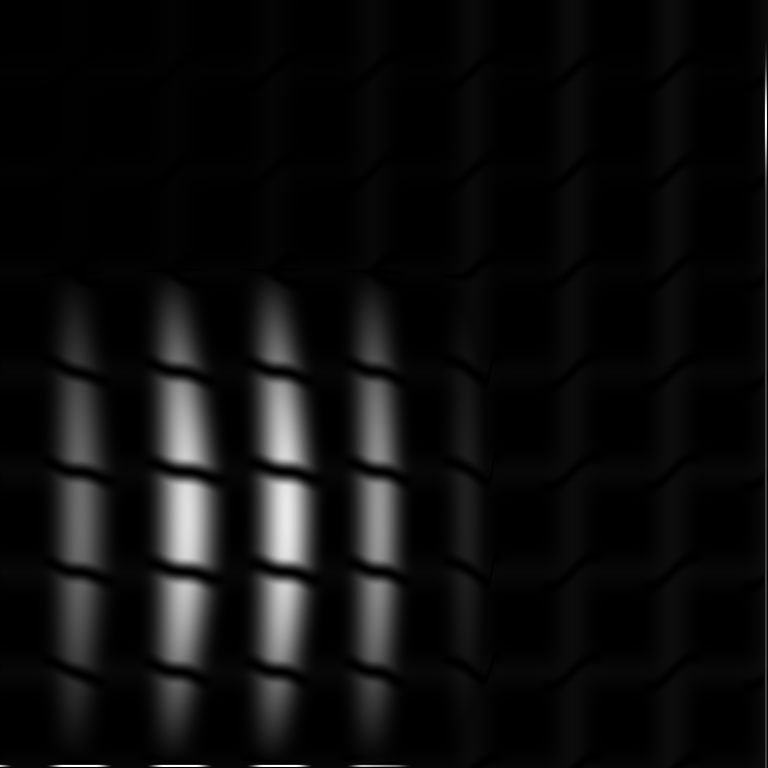
Give the GLSL for this background, as a WebGL 2 fragment shader.

```glsl
#version 300 es
precision highp float;

#define PERIOD 0.1303
#define COLUMN_START 0.0932
#define GAP_START 0.1250
#define GLOW_CENTER vec2(0.320, 0.328)
#define GLOW_RADIUS 0.325
#define GLOW_GAIN 0.95
#define COLUMN_LEAN 0.16
#define GAP_BEND 0.13
#define FAINT_COLUMN 0.046
#define FAINT_BAND 0.026
#define RIM_INSET 0.0029

uniform vec2 u_resolution;
out vec4 fragColor;

const float PI = 3.14159265;

// Product of two half cosine arches, zero outside the square glow
float glowEnvelope(vec2 p) {
    vec2 d = min(abs(p - GLOW_CENTER) / GLOW_RADIUS, 1.0);
    vec2 arch = cos(0.5 * PI * d);
    return arch.x * arch.y;
}

// Raised cosine, one crest per period
float crest(float phase) {
    return 0.5 + 0.5 * cos(2.0 * PI * phase);
}

// Soft vertical bars that widen as the glow rises
float columnProfile(float phase, float glow) {
    return pow(crest(phase), mix(3.2, 1.5, glow));
}

// Signed distance to the nearest dark gap, in periods
float gapDistance(float y, float bend) {
    return fract((y - GAP_START) / PERIOD - bend + 0.5) - 0.5;
}

// Thin line just inside a border
float rimLine(float inset) {
    return 1.0 - smoothstep(0.0008, 0.0019, abs(inset - RIM_INSET));
}

// Bright traces along the bottom and right borders
float borderRim(vec2 p, float phase) {
    float bottomLight = smoothstep(0.2, 0.8, crest(phase - 0.08));
    bottomLight *= 1.0 - smoothstep(0.42, 0.6, p.x);
    float offset = (p.y - 0.845) / 0.06;
    float rightLight = exp(-offset * offset) + 0.25 * (1.0 - smoothstep(0.7, 0.85, p.y));
    return max(rimLine(p.y) * bottomLight, rimLine(1.0 - p.x) * rightLight);
}

void main() {
    vec2 p = gl_FragCoord.xy / u_resolution;
    float glow = glowEnvelope(p);
    float phase = (p.x - COLUMN_START) / PERIOD - COLUMN_LEAN * glow * sqrt(glow);
    float column = columnProfile(phase, glow);

    // Gaps run nearly flat through lit columns and climb across faint ones
    float flatten = 1.0 - 0.93 * sqrt(column) * smoothstep(0.0, 0.45, glow);
    float tilt = mix(1.2, -flatten, smoothstep(0.0, 0.04, glow));
    float bend = GAP_BEND * tilt * sin(2.0 * PI * phase);
    float gap = abs(gapDistance(p.y, bend));
    float open = smoothstep(0.0, mix(0.12, 0.16, glow), gap);

    // Dim lattice behind the glow
    float faint = FAINT_COLUMN * column * smoothstep(-0.1, 0.95, p.x);
    faint *= 1.0 - smoothstep(0.0, 0.3, glow);
    float straightGap = gapDistance(p.y, 0.0);
    float band = exp(-40.0 * straightGap * straightGap);
    band *= FAINT_BAND * (1.0 - column) * mix(1.0, 0.25, smoothstep(0.3, 0.8, p.y));
    band *= mix(1.0, smoothstep(0.0, 0.1, gap), smoothstep(0.0, 0.1, column));

    float lit = GLOW_GAIN * pow(glow, 1.15) * column;
    float light = max(lit, faint) * open + band;
    light = max(light, borderRim(p, phase));
    fragColor = vec4(vec3(clamp(light, 0.0, 1.0)), 1.0);
}
```
